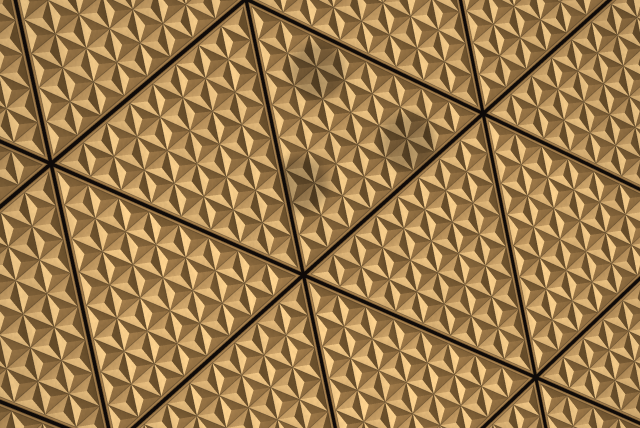
A Shadertoy shader for this pattern:

```glsl
// Bronze ceiling of triangular panels, each embossed with rows of three-sided pyramids.

// Panel lattice in units of the canvas height, seen in slight perspective
const vec2 NODE = vec2(0.709, 0.3574);
const vec2 AXIS_U = vec2(0.5947, -0.2344);
const vec2 AXIS_V = vec2(0.4537, 0.3992);
const vec2 PERSPECTIVE = vec2(0.0414, 0.030);
const float PANEL_HEIGHT = 0.524;
const float PYRAMIDS = 8.0;         // pyramids along one panel side

// Line widths, as distance from the edge
const float GAP = 0.0038;
const float RIM = 0.0098;
const float GROOVE = 0.0009;

const vec2 LIGHT = vec2(-0.906, -0.42);
const vec3 BLACK = vec3(0.06, 0.04, 0.03);
const vec3 DARK = vec3(0.395, 0.295, 0.16);
const vec3 BRONZE = vec3(0.645, 0.495, 0.30);
const vec3 BRIGHT = vec3(0.95, 0.79, 0.535);

const float FACET_VARIATION = 0.22;
const float GRAIN = 0.05;
const float STAIN = 0.24;
const vec2 STAIN_CENTRE = vec2(0.799, 0.692);
const float STAIN_RING = 0.155;
const int SAMPLES = 3;              // per axis

float hash(vec2 p) {
    return fract(sin(dot(p, vec2(127.1, 311.7))) * 43758.5453);
}

float noise(vec2 p) {
    vec2 i = floor(p), f = fract(p);
    f = f * f * (3.0 - 2.0 * f);
    return mix(mix(hash(i), hash(i + vec2(1, 0)), f.x),
               mix(hash(i + vec2(0, 1)), hash(i + vec2(1, 1)), f.x), f.y);
}

float min3(vec3 v) { return min(v.x, min(v.y, v.z)); }

// Undo the perspective: canvas position to lattice coordinates
vec2 toLattice(vec2 p) {
    return inverse(mat2(AXIS_U - PERSPECTIVE.x * p, AXIS_V - PERSPECTIVE.y * p)) * (p - NODE);
}

// Barycentric position in the triangle holding q; side is -1 in the inverted ones
vec3 triangle(vec2 q, out float side) {
    vec2 f = fract(q);
    side = f.x + f.y > 1.0 ? -1.0 : 1.0;
    if (side < 0.0) f = 1.0 - f;
    return vec3(f, 1.0 - f.x - f.y);
}

vec3 metal(float shade) {
    return shade < 0.0 ? mix(BRONZE, DARK, -shade) : mix(BRONZE, BRIGHT, shade);
}

// Three dim patches inside a single panel
float stains(vec2 p) {
    float sum = 0.0;
    for (int k = 0; k < 3; k++) {
        float angle = 1.95 + 2.0944 * float(k);
        vec2 d = p - STAIN_CENTRE - STAIN_RING * vec2(cos(angle), sin(angle));
        sum += 1.0 - smoothstep(0.045, 0.085, length(d));
    }
    return min(sum, 1.0);
}

vec3 ceiling(vec2 p) {
    // Panel
    vec2 uv = toLattice(p);
    float panelSide, side;
    vec3 panel = triangle(uv, panelSide);
    float edge = min3(panel) * PANEL_HEIGHT;
    if (edge < GAP) return BLACK;
    vec2 panelId = floor(uv) + 0.37 * panelSide;

    // Pyramid grid, inset by the rim
    float inset = RIM / PANEL_HEIGHT;
    float span = 1.0 - 3.0 * inset;
    vec2 grid = (panel.xy - inset) / span * PYRAMIDS;
    vec3 b = triangle(grid, side);
    float low = min3(b);
    float groove = low * PANEL_HEIGHT * span / PYRAMIDS;

    // Facet facing the nearest side of its pyramid
    vec2 normal = low == b.x ? vec2(-0.68, 0.73)
                : low == b.y ? vec2(-0.35, -0.94) : vec2(0.98, 0.20);
    normal *= side * panelSide;
    float shade = dot(normal, LIGHT);
    vec2 id = floor(grid) + 17.0 * panelId + 0.29 * side;
    shade += FACET_VARIATION * (hash(id + normal) - 0.5);
    shade += 0.20 * (low * 3.0 - 0.35);
    vec3 color = metal(clamp(shade, -1.0, 1.0));

    // Grooves and rim
    color *= mix(0.72, 1.0, smoothstep(0.3 * GROOVE, 1.5 * GROOVE, groove));
    if (edge < RIM) {
        color = mix(DARK, BRONZE, smoothstep(GAP, 0.5 * (GAP + RIM), edge));
        color *= 1.0 - 0.35 * smoothstep(RIM - 0.002, RIM, edge);
    }

    // Wear and uneven light
    bool stained = floor(uv) == vec2(-1.0, 0.0) && panelSide < 0.0;
    if (stained) color *= 1.0 - STAIN * stains(p);
    color *= 1.0 + GRAIN * (noise(p * vec2(260.0, 180.0)) - 0.5);
    color *= 0.98 + 0.04 * hash(panelId);
    return color * (1.02 - 0.08 * smoothstep(0.45, 1.0, length(p - vec2(0.80, 0.5))));
}

void mainImage(out vec4 fragColor, in vec2 fragCoord) {
    vec3 sum = vec3(0.0);
    for (int i = 0; i < SAMPLES * SAMPLES; i++) {
        vec2 offset = (vec2(i % SAMPLES, i / SAMPLES) + 0.5) / float(SAMPLES) - 0.5;
        sum += ceiling((fragCoord + offset) / iResolution.y);
    }
    fragColor = vec4(sum / float(SAMPLES * SAMPLES), 1.0);
}
```
